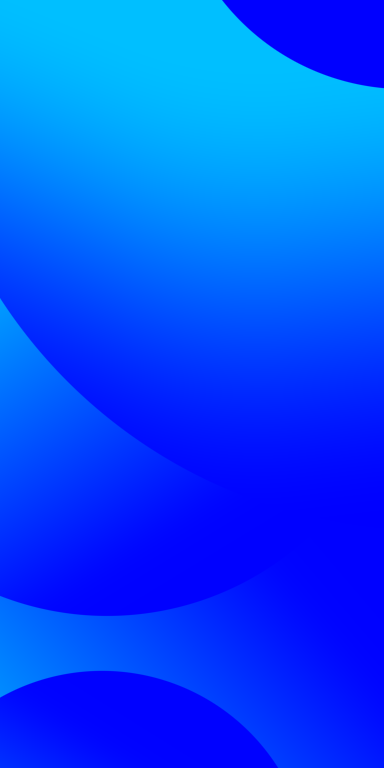
A WebGL 2 fragment shader for this background:

```glsl
#version 300 es
precision highp float;

uniform vec2 u_resolution;
out vec4 outColor;

// Discs: centre x, centre y, radius; the canvas spans 1 by 2 units
#define CORNER_DISC vec3(1.054, 2.372, 0.604)
#define LARGE_DISC  vec3(1.110, 1.942, 1.322)
#define MIDDLE_DISC vec3(0.279, 1.167, 0.771)
#define LOW_DISC    vec3(0.266, -0.289, 0.542)
#define PEAK_GREEN  0.75
#define FOLD_WIDTH  0.12
#define FLOOR_SOFTNESS 0.002

// Antialiased coverage of a disc
float discMask(vec2 p, vec3 disc, float pixel) {
    float dist = length(p - disc.xy) - disc.z;
    return 1.0 - smoothstep(-0.75 * pixel, 0.75 * pixel, dist);
}

// Rounded maximum of two slopes
float smoothMax(float a, float b, float width) {
    float h = max(width - abs(a - b), 0.0) / width;
    return max(a, b) + 0.25 * h * h * width;
}

// Linear ramp that eases into zero
float softRamp(vec2 p, float start, vec2 slope) {
    float g = start + dot(p, slope);
    return 0.5 * (g + sqrt(g * g + FLOOR_SOFTNESS));
}

// Bright sheet folded along a vertical crease
float foldedSheet(vec2 p) {
    float depth = 2.0 - p.y;
    float leftSlope = depth - 0.40 * p.x;
    float rightSlope = depth + 0.12 * p.x - 0.285;
    float t = smoothMax(leftSlope, rightSlope, FOLD_WIDTH);
    return PEAK_GREEN * (1.0 - smoothstep(-0.05, 1.20, t));
}

void main() {
    vec2 p = gl_FragCoord.xy / u_resolution * vec2(1.0, 2.0);
    float pixel = max(1.0 / u_resolution.x, 2.0 / u_resolution.y);

    // Green level alone shifts the hue from deep blue to cyan
    float backdrop = softRamp(p, 0.633, vec2(-0.54, -0.46));
    float middle = softRamp(p, -0.232, vec2(-0.42, 0.69));
    float low = softRamp(p, 0.19, vec2(-0.50, -0.80));

    // Layers from back to front
    float green = backdrop;
    green = mix(green, low, discMask(p, LOW_DISC, pixel));
    green = mix(green, middle, discMask(p, MIDDLE_DISC, pixel));
    green = mix(green, foldedSheet(p), discMask(p, LARGE_DISC, pixel));
    green = mix(green, 0.0, discMask(p, CORNER_DISC, pixel));

    outColor = vec4(0.0, green, 1.0, 1.0);
}
```
